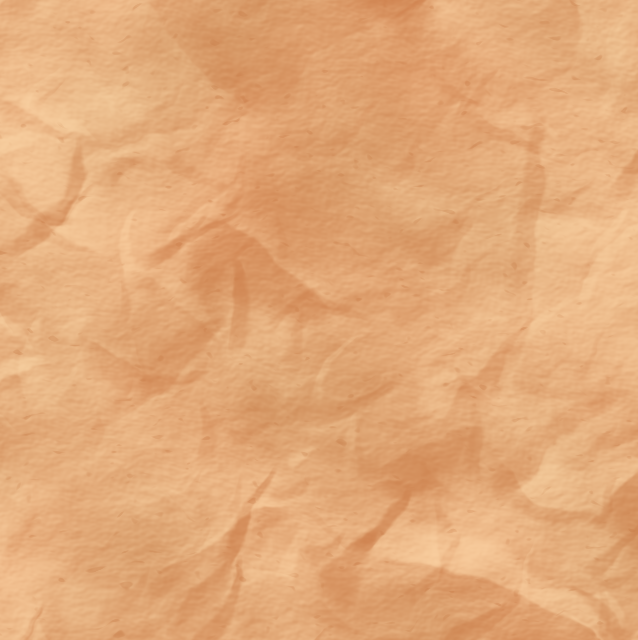
Reproduce this texture procedurally as a Shadertoy shader.

```glsl
#define SHADOW_COLOR vec3(0.833, 0.572, 0.373)
#define LIGHT_COLOR vec3(0.935, 0.742, 0.553)
#define ROSE_TINT vec3(0.010, -0.014, -0.013)
#define BASE_TONE 0.67
#define BROAD_SHADE 1.02
#define MOTTLE 0.42
#define FOLD_DEPTH 0.84
#define GRAIN 0.34
#define PIT_DEPTH 0.36
#define EDGE_SOFTNESS 0.0032

vec2 hash2(vec2 p) {
    vec3 q = fract(p.xyx * vec3(0.1031, 0.1030, 0.0973));
    q += dot(q, q.yzx + 33.33);
    return fract((q.xx + q.yz) * q.zy);
}

float corner(vec2 cell, vec2 offset) {
    return dot(hash2(cell + 57.0) * 2.0 - 1.0, offset);
}

float gradientNoise(vec2 p) {
    vec2 i = floor(p), f = p - i;
    vec2 u = f * f * f * (f * (f * 6.0 - 15.0) + 10.0);
    vec2 e = vec2(1.0, 0.0);
    return mix(mix(corner(i, f), corner(i + e, f - e), u.x),
               mix(corner(i + e.yx, f - e.yx), corner(i + 1.0, f - 1.0), u.x), u.y);
}

float fbm(vec2 p) {
    float sum = 0.0, amp = 1.0;
    for (int i = 0; i < 4; i++) {
        sum += amp * gradientNoise(p);
        p = mat2(1.6, 1.2, -1.2, 1.6) * p + 17.3;
        amp *= 0.5;
    }
    return sum;
}

// Scattered wedge-shaped facets: crisp along the crease, fading away from it
float folds(vec2 uv, float scale, float seed) {
    vec2 p = uv * scale + seed;
    vec2 home = floor(p);
    float blur = EDGE_SOFTNESS * scale;
    float sum = 0.0;
    for (int y = -1; y <= 1; y++)
    for (int x = -1; x <= 1; x++) {
        vec2 cell = home + vec2(x, y);
        vec2 place = hash2(cell), shape = hash2(cell + 31.7), kind = hash2(cell + 83.1);
        float angle = kind.x < 0.65 ? mix(0.15, 1.05, shape.x)
                    : kind.x < 0.87 ? mix(-0.9, -0.2, shape.x) : 1.55;
        float c = cos(angle), s = sin(angle);
        vec2 d = mat2(c, -s, s, c) * (p - cell - place);
        float halfLength = mix(0.4, 0.85, shape.y);
        float along = d.x / halfLength;
        float across = d.y + (kind.y - 0.5) * d.x * d.x;
        across *= place.x < 0.5 ? -1.0 : 1.0;
        float taper = clamp(0.65 - 0.55 * along, 0.0, 1.0);
        float width = mix(0.15, 0.48, place.y) * taper + 0.03;
        float ends = 1.0 - smoothstep(0.6, 1.0, abs(along));
        float facet = smoothstep(-blur, blur, across)
                    * (1.0 - smoothstep(width * 0.55, width, across));
        float rim = exp(-abs(across + 2.0 * blur) / (3.0 * blur)) * 0.3;
        float side = kind.y < 0.66 ? -1.0 : 0.8;
        sum += side * ends * (facet - rim) * mix(0.35, 1.0, shape.x);
    }
    return sum;
}

// Fibrous height used for the fine relief
float fibres(vec2 p) {
    return gradientNoise(p * vec2(48.0, 85.0))
         + 0.65 * gradientNoise(p * vec2(105.0, 160.0) + 9.0);
}

void mainImage(out vec4 fragColor, in vec2 fragCoord) {
    vec2 uv = fragCoord / iResolution.y;

    // Buckled sheet coordinates
    vec2 warp = vec2(fbm(uv * 3.0 + 4.1), fbm(uv * 3.0 + 21.7));
    vec2 ripple = vec2(fbm(uv * 16.0 + 2.3), fbm(uv * 16.0 + 41.9));
    vec2 sheet = uv + 0.05 * warp + 0.009 * ripple;

    // Broad stains and smaller mottling
    float broad = fbm(sheet * vec2(2.1, 3.7) + 6.4);
    float mottle = fbm(sheet * vec2(9.0, 13.0) + 12.8);
    float tone = BASE_TONE + BROAD_SHADE * broad + MOTTLE * mottle;

    // Creases, varying in strength over the sheet
    float crumple = clamp(0.75 + 1.3 * gradientNoise(uv * 2.7 + 33.0), 0.3, 1.2);
    float creases = folds(sheet, 3.2, 11.0) + 0.65 * folds(sheet, 6.5, 47.0)
                  + 0.4 * folds(sheet, 12.0, 90.0);
    tone += FOLD_DEPTH * crumple * creases;

    // Relief lit from the upper left, with sparse dark pits
    float relief = fibres(uv + 0.3 * (sheet - uv))
                 - fibres(uv + 0.3 * (sheet - uv) + vec2(-0.0025, 0.0035));
    float pits = smoothstep(0.3, 0.5, gradientNoise(sheet * vec2(48.0, 95.0) + 70.0));
    tone += GRAIN * relief - PIT_DEPTH * pits;

    // Soft limits keep the contrast gentle
    tone = 0.55 + 0.95 * tanh((tone - 0.55) / 0.95);
    vec3 paper = mix(SHADOW_COLOR, LIGHT_COLOR, tone);
    float rose = gradientNoise(sheet * 4.0 + 55.0) - 0.25 * creases;
    paper += ROSE_TINT * clamp(rose * 1.6, -0.8, 1.2);
    fragColor = vec4(clamp(paper, 0.0, 1.0), 1.0);
}
```
